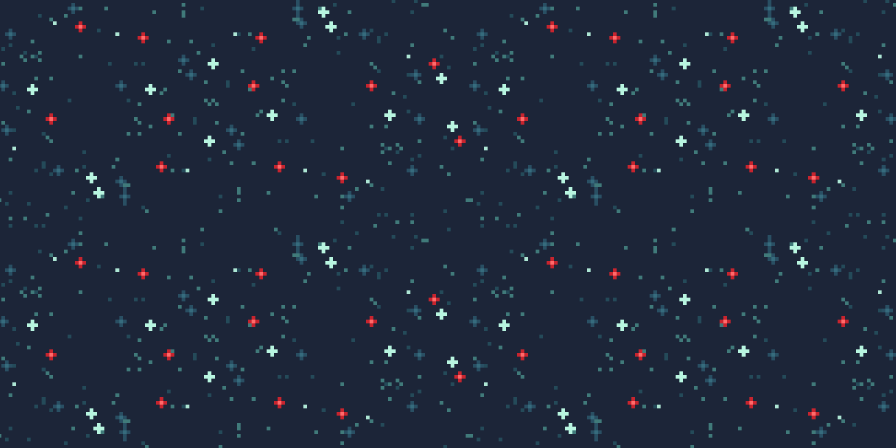
Give the GLSL for this pattern, as a WebGL 1 fragment shader.

```glsl
precision highp float;
uniform vec2 u_resolution;

float hash(vec2 p) {
  return fract(sin(dot(p, vec2(127.1, 311.7))) * 43758.5453);
}

// Night sky with scattered single-cell dots
vec3 dustColor(vec2 cell) {
  float chance = hash(cell);
  vec3 sky = vec3(0.11, 0.145, 0.22);
  if (chance < 0.012) return vec3(0.25, 0.48, 0.48);
  if (chance < 0.026) return vec3(0.14, 0.29, 0.35);
  return sky;
}

vec3 skyColor(vec2 q) {
  // Each 128 x 64 repeat is a strip and its half-turned copy
  if (mod(q.y, 64.0) >= 32.0) q = -q;
  vec2 cell = floor(mod(q, vec2(128.0, 64.0)));
  vec3 color = dustColor(cell);

  // Stars come in pairs, a quarter of the strip apart
  for (int i = 0; i < 26; i++) {
    float index = float(i);
    float pair = floor(index / 2.0);
    float twin = mod(index, 2.0);
    float lift = 0.35 * twin * (1.0 - mod(pair, 2.0));
    vec2 star = vec2(fract(pair * 0.618 + 0.25 * twin) * 128.0,
                     2.0 + 28.0 * fract(0.3 + pair * 0.755 + lift));
    vec2 offset = cell - floor(star);
    offset.x = mod(offset.x + 64.0, 128.0) - 64.0;
    vec2 d = abs(offset);
    float reach = d.x + d.y;
    bool core = reach < 0.5;
    bool plus = reach < 1.5;

    if (pair < 3.0) {
      if (plus) color = vec3(0.72, 0.96, 0.88);
    } else if (pair < 6.0) {
      if (plus) color = core ? vec3(1.0, 0.42, 0.42) : vec3(0.78, 0.14, 0.18);
    } else if (pair < 11.0) {
      bool tall = i == 20 && d.x < 0.5 && d.y < 2.5;
      if (plus || tall) color = core ? vec3(0.21, 0.42, 0.49) : vec3(0.16, 0.31, 0.39);
    } else if (core) {
      color = vec3(0.68, 0.9, 0.83);
    }
  }
  return color;
}

void main() {
  // Average nine samples to smooth the cell edges
  vec3 sum = vec3(0.0);
  for (int j = 0; j < 3; j++) {
    for (int i = 0; i < 3; i++) {
      vec2 shift = (vec2(float(i), float(j)) - 1.0) / 3.0;
      vec2 p = (gl_FragCoord.xy + shift) / u_resolution.y;
      sum += skyColor(p * 121.6 - vec2(57.35, 93.8));
    }
  }
  gl_FragColor = vec4(sum / 9.0, 1.0);
}
```
